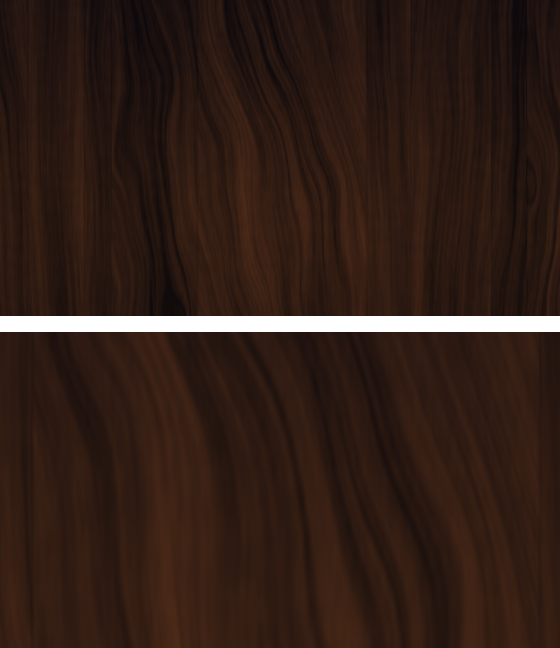
Top, the full canvas; bottom, a detail of the centre.
Reproduce this texture procedurally as a WebGL 2 fragment shader.

```glsl
#version 300 es
precision highp float;
// Dark walnut boards standing side by side, lit softly from low centre.
// Each board bends a grain coordinate with gradient noise and knots, then
// layers stretched noise along it for bands, veins, streaks and pores.

uniform vec2 u_resolution;
out vec4 fragColor;

const int BOARD_COUNT = 9;
// Per board: right edge, tone, slant of the grain, strength of the figure
const vec4 BOARDS[BOARD_COUNT] = vec4[](
    vec4(0.088, -0.05,  0.10, 0.50),
    vec4(0.266,  0.05,  0.03, 0.25),
    vec4(0.352, -0.02,  0.02, 0.30),
    vec4(0.625, -0.10,  0.10, 0.95),
    vec4(1.160,  0.08,  0.20, 0.75),
    vec4(1.300,  0.00,  0.04, 0.30),
    vec4(1.555,  0.04, -0.05, 0.35),
    vec4(1.667, -0.15, -0.08, 0.60),
    vec4(1.800,  0.04, -0.04, 0.90));

const vec3 DARK_WOOD = vec3(0.085, 0.052, 0.047);
const vec3 WARM_WOOD = vec3(0.290, 0.160, 0.093);

// Integer hash giving two values in 0..1
vec2 hash2(vec2 cell) {
    uvec2 q = uvec2(ivec2(cell));
    q = q * 1664525u + 1013904223u;
    q.x += q.y * 1664525u;
    q.y += q.x * 1664525u;
    q ^= q >> 16u;
    q.x += q.y * 1664525u;
    q.y += q.x * 1664525u;
    q ^= q >> 16u;
    return vec2(q & 65535u) / 65535.0;
}

float cornerSlope(vec2 cell, vec2 offset) {
    float angle = 6.2832 * hash2(cell).x;
    return dot(vec2(cos(angle), sin(angle)), offset);
}

float gradientNoise(vec2 p) {
    vec2 i = floor(p), f = p - i;
    vec2 w = f * f * f * (f * (f * 6.0 - 15.0) + 10.0);
    vec2 e = vec2(1.0, 0.0);
    float low  = mix(cornerSlope(i, f), cornerSlope(i + e.xy, f - e.xy), w.x);
    float high = mix(cornerSlope(i + e.yx, f - e.yx), cornerSlope(i + e.xx, f - e.xx), w.x);
    return mix(low, high, w.y);
}

// Scattered knots: x is the sideways push on the grain, y the darkening
vec2 knot(vec2 p, float figure, float seed) {
    vec2 grid = p / vec2(0.27, 0.36) + seed;
    vec2 cell = floor(grid);
    vec2 rnd = hash2(cell + 71.0);
    vec2 d = (grid - cell - 0.35 - 0.3 * rnd) * vec2(1.4, 1.0);
    float present = step(rnd.x, 0.65) * smoothstep(0.7, 1.0, figure);
    float r2 = dot(d, d);
    return present * vec2(0.4 * d.x * exp(-30.0 * r2), exp(-260.0 * r2));
}

// Lightness of one board at p
float boardTone(vec2 p, float left, vec4 board, float seed) {
    float tone = board.y, slant = board.z, figure = board.w;
    vec2 k = knot(p, figure, seed);

    // Grain coordinate: slanted, wavy, pushed aside by knots
    float wave = 0.11 * gradientNoise(p * vec2(3.0, 1.7) + seed)
               + 0.028 * gradientNoise(p * vec2(8.0, 4.5) + seed);
    float g = p.x + slant * (p.y - 0.5) + figure * wave - k.x;

    // Darker heart along the middle of the board
    float h = (g - 0.5 * (left + board.x)) / (0.27 * (board.x - left));
    float heart = exp(-h * h);
    float strength = figure * (0.45 + 0.55 * heart);

    float band   = gradientNoise(vec2(g * 10.0, p.y * 0.6) + seed);
    float streak = gradientNoise(vec2(g * 29.0, p.y * 0.9) + seed * 1.7);
    float fine   = gradientNoise(vec2(g * 72.0, p.y * 1.8) + seed * 2.3);
    float hair   = gradientNoise(vec2(g * 135.0, p.y * 5.0) + seed * 3.1);
    float vein   = 1.0 - smoothstep(0.0, 0.13, abs(gradientNoise(vec2(g * 21.0, p.y * 0.7) + seed * 4.3)));

    return tone + 0.34 * band + (0.14 + 0.26 * strength) * streak
         + (0.12 + 0.34 * strength) * fine + 0.14 * hair
         - 0.24 * strength * vein - 0.16 * figure * heart - 0.28 * k.y;
}

void main() {
    vec2 p = gl_FragCoord.xy / u_resolution.y;
    float aspect = u_resolution.x / u_resolution.y;
    float soft = 0.7 / u_resolution.y;

    // Boards laid from left to right, with faint dark seams
    float tone = 0.0, seam = 0.0, left = 0.0;
    for (int i = 0; i < BOARD_COUNT; i++) {
        if (p.x < left - soft) break;
        float right = BOARDS[i].x;
        if (p.x < right + soft || i == BOARD_COUNT - 1) {
            float seed = 13.37 * float(i + 1);
            float cover = i == 0 ? 1.0 : smoothstep(-soft, soft, p.x - left);
            tone = mix(tone, boardTone(p, left, BOARDS[i], seed), cover);
        }
        seam = max(seam, 1.0 - smoothstep(0.0, 0.0025 + soft, abs(p.x - right)));
        left = right;
    }

    // Pores and cloudy mottling shared by all boards
    float pores = gradientNoise(p * vec2(150.0, 22.0));
    float mottle = gradientNoise(p * vec2(17.0, 30.0));
    float light = 0.23 - 0.55 * length((p - vec2(0.5 * aspect, 0.28)) * vec2(0.5, 1.0));
    float t = 0.45 + tone + light + 0.09 * pores + 0.06 * mottle - 0.12 * seam;

    vec3 colour = mix(DARK_WOOD, WARM_WOOD, clamp(t, -0.12, 1.15));
    colour += vec3(-0.004, -0.002, 0.005) * smoothstep(0.4, 1.0, p.y);
    fragColor = vec4(colour, 1.0);
}
```
